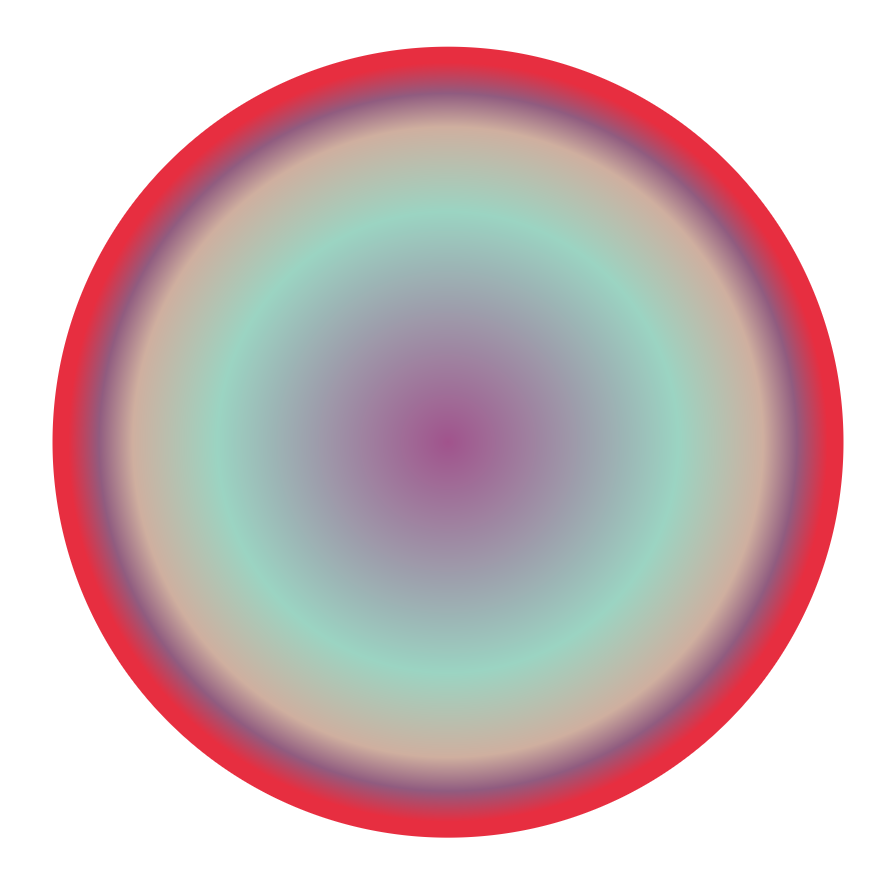
Write a WebGL 1 fragment shader that draws this background.

```glsl
precision highp float;
// A disc with a five-stop radial gradient, magenta core to red rim, on white.

uniform vec2 u_resolution;

// Disc placement, in units of the canvas
const vec2 CENTER = vec2(0.5, 0.5065);
const float RADIUS = 0.4414;

// Gradient stops, as fractions of the disc radius
const float TEAL_STOP = 0.583;
const float TAN_STOP = 0.797;
const float PLUM_STOP = 0.882;
const float RED_STOP = 0.96;

const vec3 WHITE = vec3(1.0);
const vec3 MAGENTA = vec3(0.63, 0.325, 0.55);
const vec3 TEAL = vec3(0.608, 0.831, 0.761);
const vec3 TAN = vec3(0.812, 0.686, 0.624);
const vec3 PLUM = vec3(0.565, 0.36, 0.50);
const vec3 RED = vec3(0.906, 0.18, 0.251);

// Linear ramp from 0 at a to 1 at b
float ramp(float a, float b, float x) {
  return clamp((x - a) / (b - a), 0.0, 1.0);
}

vec3 radialGradient(float t) {
  vec3 color = mix(MAGENTA, TEAL, ramp(0.0, TEAL_STOP, t));
  color = mix(color, TAN, ramp(TEAL_STOP, TAN_STOP, t));
  color = mix(color, PLUM, ramp(TAN_STOP, PLUM_STOP, t));
  return mix(color, RED, ramp(PLUM_STOP, RED_STOP, t));
}

void main() {
  // Square canvas units, centred on both axes
  float size = min(u_resolution.x, u_resolution.y);
  vec2 uv = (gl_FragCoord.xy - 0.5 * u_resolution) / size + 0.5;
  float dist = length(uv - CENTER);

  // Disc edge, smoothed over one pixel
  float coverage = clamp((RADIUS - dist) * size + 0.5, 0.0, 1.0);
  gl_FragColor = vec4(mix(WHITE, radialGradient(dist / RADIUS), coverage), 1.0);
}
```
